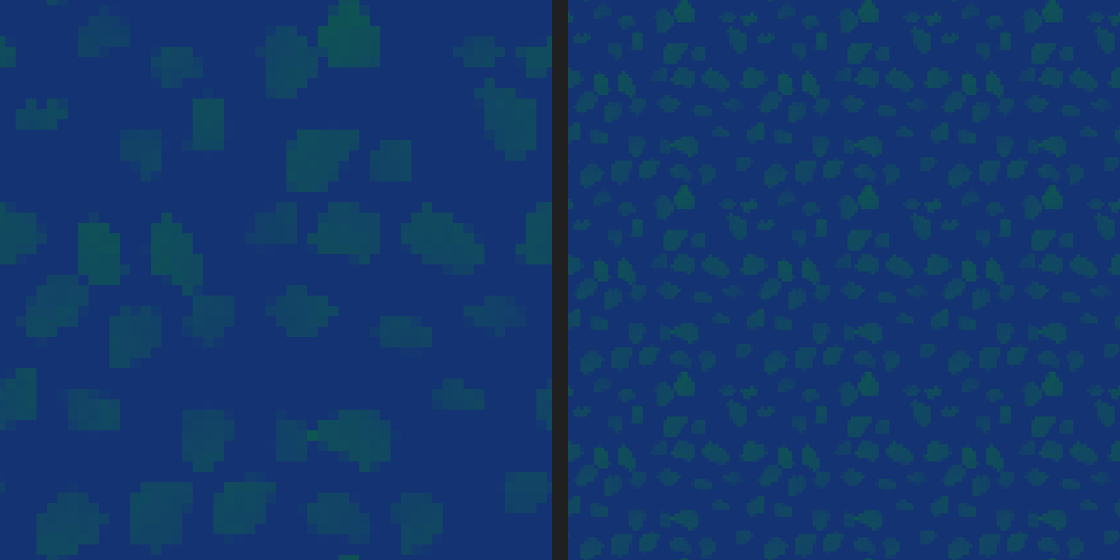
Left: one tile. Right: repeated 3 by 3.
This pattern is drawn by a WebGL 1 fragment shader. Its source:

```glsl
precision highp float;
// Pixelated camouflage: sparse teal and green flecks on deep blue.
// Jittered, wobbly ellipses are sampled once per square block; all
// lattices wrap at the canvas borders, so the result tiles.

uniform vec2 u_resolution;

const vec2 BLOCKS = vec2(53.0, 54.0);   // square blocks across the tile
const float FLECKS = 6.0;               // fleck cells per side (even)
const float BLOCK_EDGE = 0.045;         // half width of a block border
const vec3 BLUE = vec3(0.078, 0.200, 0.452);
const vec3 TEAL = vec3(0.070, 0.270, 0.398);
const vec3 GREEN = vec3(0.056, 0.338, 0.318);

float hash(vec2 p, float seed) {
  vec3 q = fract(vec3(p.xyx + seed * 7.31) * vec3(0.1031, 0.1130, 0.0973));
  q += dot(q, q.yzx + 33.33);
  return fract((q.x + q.y) * q.z);
}

// Whole-number wrap, safe against rounding at exact multiples
vec2 wrap(vec2 index, vec2 count) {
  return floor(mod(index + 0.5, count));
}

vec2 rotate(vec2 p, float angle) {
  float c = cos(angle), s = sin(angle);
  return vec2(c * p.x + s * p.y, c * p.y - s * p.x);
}

// Tone of one fleck at an offset from its centre, in blocks
float fleckTone(vec2 offset, vec2 id, float ragged) {
  float size = hash(id, 1.0);
  float radius = mix(1.8, 3.25, size);
  float stretch = mix(1.08, 1.32, hash(id, 2.0));
  float lean = 0.8 + 2.6 * (hash(id, 3.0) - 0.5);
  vec2 p = rotate(offset, lean) / vec2(stretch, 1.0 / stretch);

  // Uneven outline
  float angle = atan(p.y, p.x + 0.0001);
  float phase = 6.2832 * hash(id, 4.0);
  float wobble = 0.08 * sin(3.0 * angle + phase)
               + 0.06 * cos(4.0 * angle - 2.0 * phase);
  float edge = length(p) - radius * (1.0 + wobble) + ragged;
  float mask = 1.0 - smoothstep(-0.2, 0.2, edge);

  // Larger flecks are greener, a few strongly so, each with a soft ramp
  float base = mix(0.62, 1.3, mix(size, hash(id, 5.0), 0.5));
  base += 0.55 * pow(hash(id, 6.0), 5.0);
  float ramp = rotate(offset, phase).x / radius;
  return mask * (base + 0.18 * ramp);
}

// Summed tone of the flecks near one block
float blockTone(vec2 index) {
  vec2 block = wrap(index, BLOCKS);
  float grain = hash(block, 8.0) - 0.5;
  vec2 pitch = BLOCKS / FLECKS;
  vec2 cell = block / pitch;
  float tone = 0.0;
  for (int j = -1; j <= 1; j++) {
    float row = floor(cell.y) + float(j);
    float stagger = 0.5 * mod(row, 2.0);
    for (int i = -1; i <= 1; i++) {
      vec2 corner = vec2(floor(cell.x - stagger) + float(i), row);
      vec2 id = wrap(corner, vec2(FLECKS));
      vec2 jitter = vec2(hash(id, 9.0), hash(id, 10.0)) - 0.5;
      vec2 centre = corner + vec2(stagger, 0.0) + 0.5 + 0.5 * jitter;
      tone += fleckTone((cell - centre) * pitch, id, 0.5 * grain);
    }
  }
  return tone * (1.0 + 0.12 * grain);
}

vec3 palette(float tone) {
  vec3 color = mix(BLUE, TEAL, clamp(tone, 0.0, 1.0));
  return mix(color, GREEN, clamp(tone - 1.0, 0.0, 1.0));
}

void main() {
  // Flat blocks joined by narrow smooth borders; block centres lie on
  // whole numbers, so the canvas edge runs through the middle of a block
  vec2 p = gl_FragCoord.xy / u_resolution * BLOCKS;
  vec2 block = floor(p);
  vec2 blend = smoothstep(0.5 - BLOCK_EDGE, 0.5 + BLOCK_EDGE, p - block);
  float lower = mix(blockTone(block), blockTone(block + vec2(1.0, 0.0)), blend.x);
  float upper = mix(blockTone(block + vec2(0.0, 1.0)), blockTone(block + 1.0), blend.x);
  gl_FragColor = vec4(palette(mix(lower, upper, blend.y)), 1.0);
}
```
